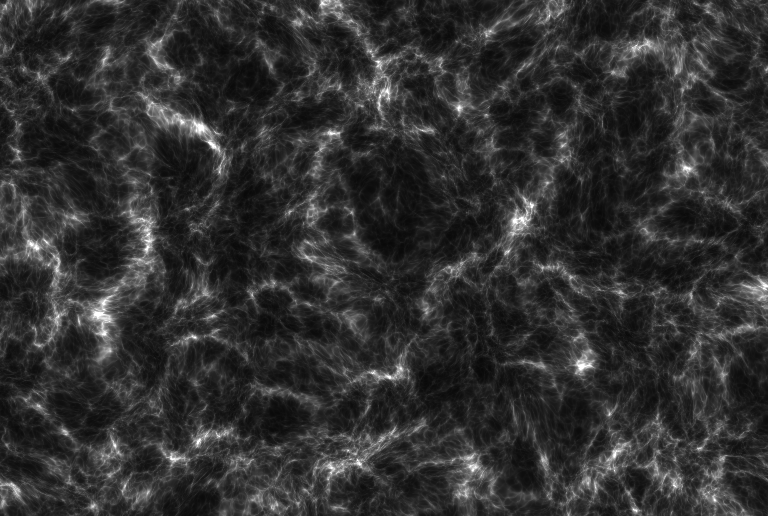
Give the GLSL for this texture, as a Shadertoy shader.

```glsl
// Smoky grey web of fine, frayed filaments around dark voids.

const float MEDIAN_GREY = 0.19;    // brightness of the average haze
const float CONTRAST    = 0.56;    // spread of the brightness, in log units
const float BASE_FREQ   = 2.9;     // largest clouds per canvas height
const float LACUNARITY  = 1.9;     // frequency step between layers
const float FALLOFF     = 0.83;    // strength step between layers
const int   LAYERS      = 6;
const float FRAY        = 0.24;    // crinkling of the ridges in each layer
const float STRETCH     = 0.2;     // dragging of fine layers by coarse ones
const float WEB_SHARP   = 8.0;
const float FIBRE_SHARP = 9.0;
const float RIDGE_MEAN  = 0.30;    // statistics of one ridge field
const float RIDGE_SPREAD = 0.265;
const mat2  TURN = mat2(0.8, 0.6, -0.6, 0.8);

vec2 hash2(vec2 p) {
    vec3 h = fract(p.xyx * vec3(0.1031, 0.1030, 0.0973));
    h += dot(h, h.yzx + 33.33);
    return fract((h.xx + h.yz) * h.zy);
}

// Slope noise at one lattice corner
float corner(vec2 cell, vec2 offset) {
    float angle = 6.2832 * hash2(cell).x;
    return dot(vec2(cos(angle), sin(angle)), offset);
}

float gradientNoise(vec2 p) {
    vec2 i = floor(p), f = p - i;
    vec2 u = f * f * f * (f * (f * 6.0 - 15.0) + 10.0);
    vec2 e = vec2(1.0, 0.0);
    float low  = mix(corner(i, f), corner(i + e.xy, f - e.xy), u.x);
    float high = mix(corner(i + e.yx, f - e.yx), corner(i + e.xx, f - e.xx), u.x);
    return mix(low, high, u.y);
}

vec2 drift(vec2 p) {
    return vec2(gradientNoise(p + 17.3), gradientNoise(p + 71.9));
}

// Crinkle the plane at scales finer than one cell
vec2 fray(vec2 p) {
    float scale = 1.7;
    for (int i = 0; i < 3; i++) {
        p += FRAY * drift(TURN * p * scale + 31.0) / scale;
        scale *= 2.2;
    }
    return p;
}

// Cellular noise: gap between the two nearest points, zero on cell borders
float cellGap(vec2 p) {
    vec2 i = floor(p), f = p - i;
    float nearest = 8.0, second = 8.0;
    for (int y = -1; y <= 1; y++)
    for (int x = -1; x <= 1; x++) {
        vec2 cell = vec2(x, y);
        float d = length(cell + 0.08 + 0.84 * hash2(i + cell) - f);
        second = min(second, max(nearest, d));
        nearest = min(nearest, d);
    }
    return second - nearest;
}

// Bright crest where the value crosses zero, rounded by softness
float crest(float value, float sharpness, float softness) {
    float d = sqrt(value * value + softness * softness);
    return (exp(-sharpness * d) - RIDGE_MEAN) / RIDGE_SPREAD;
}

void mainImage(out vec4 fragColor, in vec2 fragCoord) {
    vec2 p = fragCoord / iResolution.y + vec2(5.2, 3.7);

    // Stack translucent webs and fibres from coarse to fine
    float density = 0.0, power = 0.0, strength = 1.0, freq = BASE_FREQ;
    for (int i = 0; i < LAYERS; i++) {
        vec2 q = p * freq + 13.7 * float(i);
        vec2 shift = STRETCH * drift(q);
        p += shift / freq;
        q = fray(q + shift);

        float softness = 0.02 + 0.25 * freq / iResolution.y;
        float web = crest(cellGap(q), WEB_SHARP, softness);
        float fibre = crest(gradientNoise(TURN * q * 1.3 + 43.0), FIBRE_SHARP, 0.5 * softness);
        density += strength * (0.6 * web + 0.8 * fibre);
        power += strength * strength;

        strength *= FALLOFF;
        freq *= LACUNARITY;
        p = TURN * p;
    }
    density /= sqrt(power);

    // Exponential tone: calm voids, crisp bright knots
    float grey = MEDIAN_GREY * exp(CONTRAST * density);
    grey = grey / (1.0 + 0.12 * grey * grey);
    fragColor = vec4(vec3(clamp(grey, 0.0, 1.0)), 1.0);
}
```
